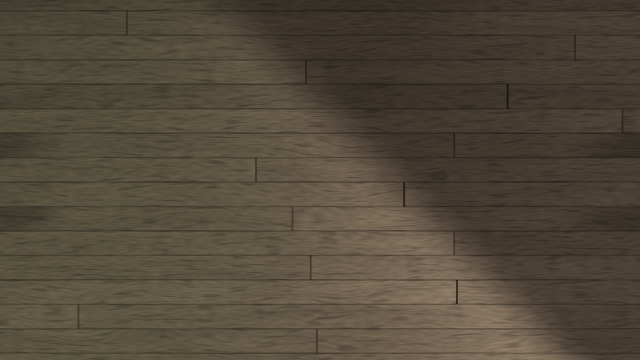
A WebGL 2 fragment shader for this texture:

```glsl
#version 300 es
precision highp float;

uniform vec2 u_resolution;
out vec4 fragColor;

const float ROW_HEIGHT = 0.06794;
const float FIRST_SEAM = 0.9699;
const vec3 OLIVE_TINT = vec3(1.0, 0.925, 0.71);
const vec3 WARM_TINT = vec3(1.0, 0.865, 0.71);

// Where the boards of each row meet, top row first; -1 has no joint
const float JOINTS[16] = float[16](
    -1.0, 0.352, 1.597, 0.850, 1.410, 1.729, 1.262, 0.711,
    1.123, 0.8125, 1.262, 0.863, 1.269, 0.218, 0.880, -1.0);

float hash(float n) {
    return fract(sin(n * 12.9898 + 4.1) * 4375.85);
}

vec2 gradientAt(vec2 cell) {
    float n = fract(sin(dot(cell, vec2(127.1, 311.7))) * 43758.5);
    float angle = 6.28318 * n;
    return vec2(cos(angle), sin(angle));
}

float gradientNoise(vec2 p) {
    vec2 i = floor(p);
    vec2 f = p - i;
    vec2 u = f * f * f * (f * (f * 6.0 - 15.0) + 10.0);
    vec2 e = vec2(1.0, 0.0);
    float a = dot(gradientAt(i), f);
    float b = dot(gradientAt(i + e.xy), f - e.xy);
    float c = dot(gradientAt(i + e.yx), f - e.yx);
    float d = dot(gradientAt(i + e.xx), f - e.xx);
    return mix(mix(a, b, u.x), mix(c, d, u.x), u.y);
}

float softLine(float distance, float halfWidth, float pixel) {
    return 1.0 - smoothstep(halfWidth, halfWidth + pixel, abs(distance));
}

// Brightness factor of the wood, with its own figure on every board
float woodGrain(vec2 p, float seed) {
    vec2 q = p + vec2(hash(seed) * 7.0, hash(seed + 31.0) * 3.0);
    q.y += (hash(seed + 57.0) - 0.5) * 0.06 * p.x;
    float warp = gradientNoise(q * vec2(3.0, 12.0));
    float bend = q.y + warp * 0.03;
    float bands = gradientNoise(vec2(q.x * 3.5, bend * 45.0));
    float fibres = gradientNoise(vec2(q.x * 13.0, bend * 125.0));
    float pores = gradientNoise(vec2(q.x * 32.0, bend * 175.0 + 9.0));
    float streaks = smoothstep(0.08, 0.45, fibres);
    return 1.02 + 0.09 * bands + 0.07 * warp - 0.17 * streaks
        + 0.06 * fibres + 0.14 * pores;
}

// Dark patches at both ends of the two smoky rows
float smokyEnds(vec2 p, float row, float width) {
    float smoky = float(row == 5.0 || row == 8.0);
    float inset = min(p.x, width - p.x);
    float wobble = 0.08 * gradientNoise(p * vec2(6.0, 25.0));
    return smoky * (1.0 - smoothstep(0.03, 0.22, inset + wobble));
}

// Warm light on the lower left of a soft diagonal shadow
vec3 floorLight(vec2 p) {
    float depth = 1.0 - p.y;
    float edge = 0.602 + 0.97 * depth - p.x;
    float lit = smoothstep(-0.12, 0.13, edge);
    float glow = exp(-max(edge, 0.0) / 0.45) * (0.06 + 0.20 * depth);
    float bright = 0.26 + 0.10 * depth + glow;
    float shade = 0.222 + 0.03 * depth + 0.045 * smoothstep(0.9, 1.75, p.x);
    float warmth = max(1.0 - lit, smoothstep(0.3, 1.2, p.x));
    return mix(shade, bright, lit) * mix(OLIVE_TINT, WARM_TINT, warmth);
}

void main() {
    vec2 p = gl_FragCoord.xy / u_resolution.y;
    float width = u_resolution.x / u_resolution.y;
    float pixel = 1.0 / u_resolution.y;

    // Board layout
    float across = (FIRST_SEAM - p.y) / ROW_HEIGHT;
    float row = floor(across);
    float joint = JOINTS[clamp(int(row) + 1, 0, 15)];
    float board = row * 2.0 + step(joint, p.x) + 5.0;

    // Wood surface
    float wood = woodGrain(p, board);
    wood *= 0.95 + 0.10 * hash(board + 11.0);
    wood *= 1.0 - 0.22 * smokyEnds(p, row, width);

    // Seams along the rows and joints between the boards
    float seamDistance = (across - floor(across + 0.5)) * ROW_HEIGHT;
    float wear = 0.22 + 0.2 * gradientNoise(vec2(p.x * 5.0, row * 3.7));
    wood *= 1.0 - wear * softLine(seamDistance, 0.0008, pixel);
    float jointStrength = mod(row, 4.0) == 3.0 ? 0.60 : 0.33;
    wood *= 1.0 - jointStrength * softLine(p.x - joint, 0.0012, pixel);

    fragColor = vec4(floorLight(p) * wood, 1.0);
}
```
